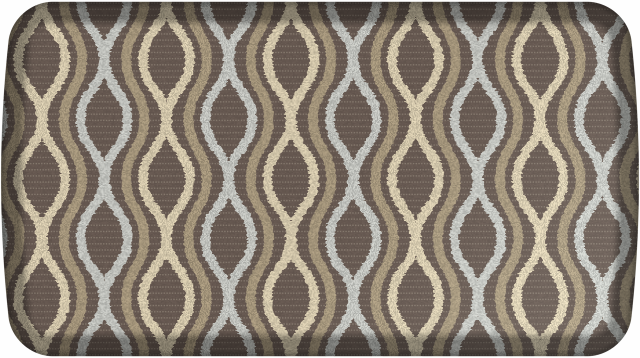
This pattern is drawn by a Shadertoy shader. Its source:

```glsl
#define SPACING 0.348      // distance between like chains, in canvas heights
#define ROWS 3.0           // ovals down the canvas
#define SWING 0.063        // bulge of an oval
#define NECK 0.0022        // offset of the strands where they meet
#define ROUNDING 0.35      // 0 gives a plain sine, 1 long necks and full bellies
#define CHAIN_WIDTH 0.0260
#define WAVE_WIDTH 0.0275
#define FRAY 0.0085        // raggedness of the yarn edges
#define STITCH_ROWS 58.0
#define BEVEL 0.060
#define RIM_SHADE 0.36     // darkening of the bevelled rim

const float TAU = 6.2831853;
const vec3 GROUND = vec3(0.395, 0.341, 0.311);
const vec3 STITCH = vec3(0.64, 0.60, 0.54);
const vec3 CREAM = vec3(0.815, 0.768, 0.66);
const vec3 SILVER = vec3(0.745, 0.75, 0.73);
const vec3 TAN = vec3(0.635, 0.577, 0.475);

float hash(vec2 p) {
    vec3 q = fract(vec3(p.xyx) * 0.1031);
    q += dot(q, q.yzx + 33.33);
    return fract((q.x + q.y) * q.z);
}

float noise(vec2 p) {
    vec2 i = floor(p), f = fract(p);
    f = f * f * (3.0 - 2.0 * f);
    return mix(mix(hash(i), hash(i + vec2(1, 0)), f.x),
               mix(hash(i + vec2(0, 1)), hash(i + vec2(1, 1)), f.x), f.y);
}

// Coverage of a strand of the given width; slope is its dx/dy
float strand(float dx, float slope, float width, float fray, float px) {
    float d = abs(dx) / sqrt(1.0 + slope * slope) - 0.5 * width + fray;
    return 1.0 - smoothstep(-0.7 * px, 0.7 * px, d);
}

// Woven ground with rows of small pale dashes
vec3 weave(vec2 p, float px) {
    float row = p.y * STITCH_ROWS;
    float toRow = abs(fract(row) - 0.5) / STITCH_ROWS;
    float line = 1.0 - smoothstep(0.0, 0.001 + px, toRow);
    float dash = 0.5 + 0.5 * cos(TAU * (p.x * 130.0 + 0.5 * floor(row)));
    float grain = noise(p * vec2(260.0, 330.0)) - 0.5;
    return mix(GROUND * (1.0 + 0.10 * grain), STITCH, 0.5 * line * dash);
}

vec3 pattern(vec2 p, float px) {
    // Fold so that a cream chain lies at 0 and a silver chain at SPACING / 2
    float x = abs(mod(p.x + 0.5 * SPACING, SPACING) - 0.5 * SPACING);
    float phase = TAU * ROWS * p.y;
    float s = 0.5 - 0.5 * cos(phase);
    float swell = mix(s, s * s * (3.0 - 2.0 * s), ROUNDING);
    float slope = 0.5 * SWING * TAU * ROWS * sin(phase)
                * mix(1.0, 6.0 * s * (1.0 - s), ROUNDING);

    // Fine comb of yarn ends, independent on the two edges of a strand
    float fray = FRAY * (noise(p * vec2(60.0, 250.0)) - 0.5);
    float cream = strand(x - NECK - SWING * swell, slope, CHAIN_WIDTH, fray, px);
    float silver = strand(0.5 * SPACING - x - NECK - SWING * (1.0 - swell),
                          slope, CHAIN_WIDTH, fray, px);
    float wave = strand(x - 0.25 * SPACING - 0.8 * SWING * (swell - 0.5),
                        0.8 * slope, WAVE_WIDTH, 0.6 * fray, px);

    // Tufted yarn speckle
    float tuft = 1.0 + 0.24 * (noise(p * vec2(360.0, 330.0) + 17.0) - 0.5);
    vec3 col = weave(p, px);
    col = mix(col, TAN * tuft, wave);
    col = mix(col, SILVER * tuft, silver);
    return mix(col, CREAM * tuft, cream);
}

// Rounded mat whose left and right sides bow outwards
float matDistance(vec2 q, float aspect) {
    vec2 halfSize = vec2(0.5 * aspect - 0.003 - 0.14 * q.y * q.y, 0.495);
    float radius = 0.11;
    vec2 d = abs(q) - halfSize + radius;
    return length(max(d, 0.0)) + min(max(d.x, d.y), 0.0) - radius;
}

void mainImage(out vec4 fragColor, in vec2 fragCoord) {
    float px = 1.0 / iResolution.y;
    float aspect = iResolution.x * px;
    vec2 p = fragCoord * px;
    vec2 q = p - vec2(0.5 * aspect, 0.5);

    // The central cream chain sits a little left of the middle
    vec3 col = pattern(vec2(q.x + 0.081, p.y), px);

    // Light growing towards the lower right
    float sheen = smoothstep(0.0, 1.1, q.x - 0.8 * q.y);
    col += vec3(0.055, 0.06, 0.06) * sheen;

    // Bevelled rim with a soft crease and a darker outer edge
    float depth = -matDistance(q, aspect);
    float rim = 1.0 - smoothstep(BEVEL - 0.018, BEVEL + 0.010, depth);
    float crease = exp(-pow((depth - BEVEL) / 0.012, 2.0));
    float edge = 1.0 - smoothstep(0.0, 0.022, depth);
    col *= (1.0 - RIM_SHADE * rim) * (1.0 - 0.06 * crease) * (1.0 - 0.22 * edge);

    float inside = smoothstep(-0.7 * px, 0.7 * px, depth);
    fragColor = vec4(mix(vec3(0.995), col, inside), 1.0);
}
```
